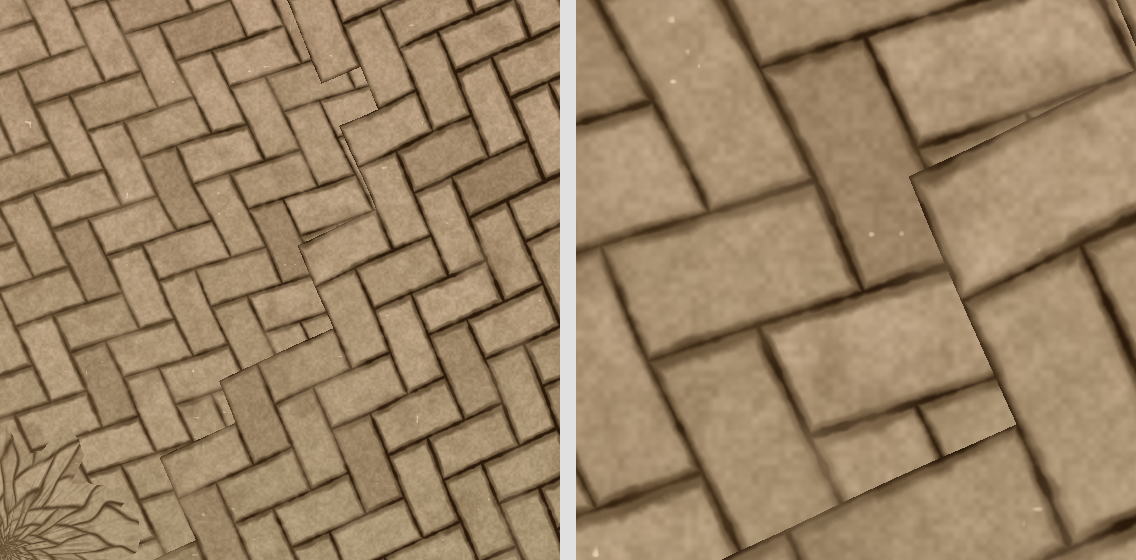
Left: the whole. Right: its middle third, enlarged.
Write a WebGL 2 fragment shader that draws this texture.

```glsl
#version 300 es
precision highp float;
// Worn herringbone pavers on a slant, with a slipped seam and a pinched corner.
uniform vec2 u_resolution;
out vec4 outColor;

// Paver lattices: one axis per column, in canvas units
const mat2 LEFT_AXES = mat2(0.0638, 0.0205, -0.0316, 0.0664);
const mat2 RIGHT_AXES = mat2(0.0684, 0.0309, -0.0319, 0.0751);
const vec2 LEFT_ANCHOR = vec2(0.2995, 0.772);   // centre of one lying paver
const vec2 RIGHT_ANCHOR = vec2(0.8177, 0.4688);
const vec2 LYING_CENTRE = vec2(1.0, 0.5);
const float PAVER_UNIT = 0.072;                 // short side of a paver

// Joint half widths and edge wear, in paver units
const float SAND_WIDTH = 0.075;
const float GAP_WIDTH = 0.029;
const float EDGE_WEAR = 0.06;
const float GRAIN = 0.065;

const vec2 PINCH_CENTRE = vec2(0.008, 0.018);
const float PINCH_RADIUS = 0.2;
const vec2 PINCH_SCALE = vec2(0.14, 0.42);      // along and around the rays

const vec3 PALE = vec3(0.735, 0.635, 0.525);
const vec3 TAN = vec3(0.65, 0.56, 0.44);
const vec3 DUN = vec3(0.57, 0.47, 0.36);
const vec3 SAND = vec3(0.45, 0.36, 0.25);
const vec3 SOIL = vec3(0.32, 0.24, 0.14);
const vec3 GAP = vec3(0.17, 0.10, 0.04);

float hash(vec2 p) {
  vec3 q = fract(p.xyx * 0.1031);
  q += dot(q, q.yzx + 33.33);
  return fract((q.x + q.y) * q.z);
}

float noise(vec2 p) {
  vec2 i = floor(p), f = fract(p);
  f = f * f * (3.0 - 2.0 * f);
  return mix(mix(hash(i), hash(i + vec2(1, 0)), f.x),
             mix(hash(i + vec2(0, 1)), hash(i + vec2(1, 1)), f.x), f.y);
}

float fbm(vec2 p) {
  float sum = 0.0, amp = 0.5;
  for (int i = 0; i < 4; i++) {
    sum += amp * noise(p);
    p = p * 2.03 + 17.7;
    amp *= 0.5;
  }
  return sum / 0.9375;
}

// Finds the 2:1 paver around g: its id, size and the position inside it
void herringbone(vec2 g, out vec2 id, out vec2 size, out vec2 local) {
  vec2 cell = floor(g);
  float k = mod(cell.x + cell.y, 4.0);
  bool lying = k < 2.0;
  id = cell - (lying ? vec2(k, 0) : vec2(0, k - 2.0));
  size = lying ? vec2(2, 1) : vec2(1, 2);
  local = g - id;
}

// Signed distance along x from the bent line where the two lattices meet
float fromSeam(vec2 p) {
  return p.x - min(0.27 + 0.56 * p.y, 0.937 - 0.39 * p.y);
}

void main() {
  vec2 p = gl_FragCoord.xy / u_resolution;
  float pixel = 1.0 / min(u_resolution.x, u_resolution.y);

  // Pinched corner: pavers wrap around a point and shrink towards it
  vec2 d = p - PINCH_CENTRE;
  float r = max(length(d), 0.003);
  float angle = atan(d.y, d.x);
  float reach = PINCH_RADIUS + 0.1 * (noise(vec2(angle * 9.0, 2.0)) - 0.5);
  float pinch = 1.0 - smoothstep(reach - 0.012, reach + 0.012, r);
  bool pinched = r < reach;
  vec2 polar = PINCH_SCALE * vec2(log(r), angle + 0.12 * noise(vec2(angle * 7.0, r * 25.0)));
  vec2 q = pinched ? polar : p + 0.006 * (vec2(noise(p * 9.0), noise(p * 9.0 + 40.0)) - 0.5);
  float stretch = pinched ? PINCH_SCALE.y / r : 1.0;

  // The right lattice covers every paver centred beyond the seam
  vec2 id, size, local;
  herringbone(inverse(RIGHT_AXES) * (q - RIGHT_ANCHOR) + LYING_CENTRE, id, size, local);
  vec2 centre = RIGHT_AXES * (id + 0.5 * size - LYING_CENTRE) + RIGHT_ANCHOR;
  float seed = hash(id + 71.0);
  if (pinched || fromSeam(centre) < 0.0) {
    herringbone(inverse(LEFT_AXES) * (q - LEFT_ANCHOR) + LYING_CENTRE, id, size, local);
    seed = hash(id + 13.0);
  }

  // Distance to the joint, roughened; sand gathers on the lower edge
  vec2 high = size - local;
  float wear = EDGE_WEAR * (fbm(q * 85.0) - 0.5);
  float edge = min(min(local.x, high.x), min(local.y, high.y)) + wear;
  float sandEdge = min(min(local.x, high.x), min(local.y, high.y * 0.65)) + wear;
  float soft = max(0.024, stretch * pixel / PAVER_UNIT);

  // Joints open towards the right and fade in places, most of all by the seam
  float opening = 0.8 + 0.5 * smoothstep(0.5, 1.0, p.x) + 0.6 * (noise(q * 22.0) - 0.5);
  float kept = mix(0.55, 1.0, smoothstep(0.0, 0.04, abs(fromSeam(p))));
  kept *= mix(0.5, 1.0, smoothstep(0.15, 0.4, noise(q * 13.0 + 9.0)));
  float sand = kept * (1.0 - smoothstep(-soft, soft * 1.6, sandEdge - SAND_WIDTH * opening));
  float gap = kept * (1.0 - smoothstep(-soft, soft, edge - GAP_WIDTH * opening));

  // Paver face: tone of each one, mottling, grain, stains and chips
  float mottle = fbm(p * 42.0 + seed * 30.0);
  float grain = noise(p * 250.0) + 0.8 * noise(p * 120.0 + 5.0) - 0.9;
  float tone = 0.46 + 0.6 * (seed - 0.5) + 1.1 * (mottle - 0.5) + 0.1 * (p.y - 0.5);
  vec3 color = mix(TAN, PALE, clamp(tone, 0.0, 1.0));
  color = mix(color, DUN, 0.6 * smoothstep(0.75, 1.0, hash(id + 5.5)));
  color = mix(color, DUN, 0.5 * smoothstep(0.55, 0.8, fbm(p * 18.0 + 60.0)));
  color *= mix(vec3(0.97, 0.99, 0.96), vec3(1.02, 1.0, 1.0), p.y);
  color += GRAIN * grain;
  color += 0.2 * smoothstep(0.9, 1.0, noise(p * 110.0 + 21.0)) * step(0.75, noise(p * 23.0));
  color = mix(color, DUN, 0.45 * (1.0 - smoothstep(0.04, 0.17, edge)));

  // Sand, soil and shadow in the joints, then fine creases in the corner
  color = mix(color, mix(SAND, SOIL, noise(p * 60.0)), 0.8 * sand);
  float shade = smoothstep(0.35, 1.1, p.x + 0.6 * noise(p * 45.0));
  color = mix(color, mix(SOIL, GAP, shade), gap);
  float crease = smoothstep(0.6, 0.9, noise(vec2(angle * 38.0, r * 16.0 + 4.0)));
  color = mix(color, SOIL, 0.5 * crease * pinch * (1.0 - 0.6 * r / PINCH_RADIUS));

  outColor = vec4(clamp(color, 0.0, 1.0), 1.0);
}
```
